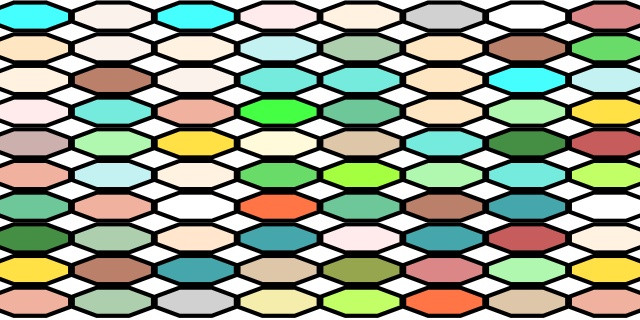
Write a Shadertoy shader that draws this pattern.

```glsl
// Ten rows of wide, black-outlined octagons whose cut corners leave white diamonds.
// Each octagon is a plane-based distance function in a repeated cell; a hash of
// the cell picks a flat colour from a pale, muted or vivid family.

const vec3 PALE[12] = vec3[](
    vec3(1.0, 0.95, 0.88), vec3(1.0, 0.90, 0.80), vec3(0.82), vec3(1.0),
    vec3(0.98, 0.95, 0.92), vec3(0.87, 0.78, 0.66), vec3(1.0, 0.92, 0.92), vec3(0.96, 0.93, 0.67),
    vec3(1.0, 0.98, 0.85), vec3(0.77, 0.95, 0.95), vec3(0.90, 1.0, 1.0), vec3(1.0, 0.90, 0.76));

const vec3 MUTED[12] = vec3[](
    vec3(0.94, 0.70, 0.62), vec3(0.46, 0.92, 0.87), vec3(0.68, 0.81, 0.68), vec3(0.73, 0.50, 0.41),
    vec3(0.27, 0.65, 0.67), vec3(0.78, 0.36, 0.36), vec3(0.69, 0.97, 0.69), vec3(0.80, 0.69, 0.68),
    vec3(0.86, 0.53, 0.53), vec3(0.43, 0.78, 0.60), vec3(0.40, 0.50, 0.50), vec3(0.59, 0.65, 0.31));

const vec3 VIVID[12] = vec3[](
    vec3(0.27, 1.0, 0.27), vec3(0.76, 1.0, 0.40), vec3(0.27, 1.0, 1.0), vec3(1.0, 0.88, 0.27),
    vec3(1.0, 0.46, 0.27), vec3(0.41, 0.86, 0.41), vec3(1.0, 0.27, 0.27), vec3(1.0, 0.67, 0.27),
    vec3(1.0, 1.0, 0.27), vec3(0.64, 1.0, 0.25), vec3(0.27, 0.56, 0.27), vec3(1.0, 0.63, 0.50));

vec2 hash22(vec2 p) {
    vec3 q = fract(p.xyx * vec3(0.1031, 0.1030, 0.0973));
    q += dot(q, q.yzx + 33.33);
    return fract((q.xx + q.yz) * q.zy);
}

vec3 cellColour(vec2 cell) {
    vec2 h = hash22(cell + 37.0);
    int i = min(int(h.y * 12.0), 11);
    return h.x < 0.36 ? PALE[i] : h.x < 0.75 ? MUTED[i] : VIVID[i];
}

// Signed distance to the coloured face: sides, top and bottom, slanted corners
float octagon(vec2 p) {
    p = abs(p);
    float box = max(p.x - 0.1188, p.y - 0.0375);
    return max(box, dot(p, vec2(0.347, 0.938)) - 0.0523);
}

void mainImage(out vec4 fragColor, in vec2 fragCoord) {
    float pixel = 1.0 / iResolution.y;
    vec2 p = (fragCoord - 0.5 * iResolution.xy) * pixel - vec2(0.0, 0.0026);

    // Grid of cells, limited to five rows on either side of the middle
    vec2 pitch = vec2(0.2589, 0.0990);
    vec2 cell = floor(p / pitch);
    cell.y = clamp(cell.y, -5.0, 4.0);
    float d = octagon(p - (cell + 0.5) * pitch);

    // Black outlined shape over white, then its coloured face
    float outline = clamp(0.5 - (d - 0.0130) / pixel, 0.0, 1.0);
    float face = clamp(0.5 - d / pixel, 0.0, 1.0);
    vec3 colour = mix(vec3(1.0), vec3(0.0), outline);
    colour = mix(colour, cellColour(cell), face);
    fragColor = vec4(colour, 1.0);
}
```
